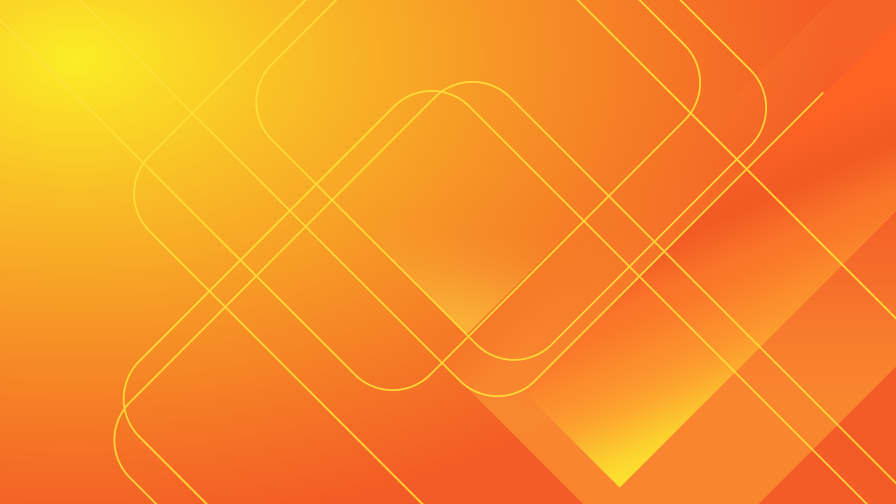
A Shadertoy shader for this background:

```glsl
const vec3 RED = vec3(0.95, 0.36, 0.14);
const vec3 AMBER = vec3(0.98, 0.55, 0.19);
const vec3 YELLOW = vec3(0.99, 0.88, 0.18);
const vec3 LINE = vec3(1.0, 0.88, 0.22);

float pixel;

// Antialiased step: 1 where the signed distance is positive
float inside(float d) {
    return clamp(d / pixel + 0.5, 0.0, 1.0);
}

float stroke(float d) {
    return inside(0.0018 - abs(d));
}

// Rounded box in diagonal coordinates, which are sqrt(2) longer than the canvas units
float roundedBox(vec2 q, vec2 low, vec2 high) {
    const float radius = 0.15;
    vec2 d = abs(q - 0.5 * (low + high)) - 0.5 * (high - low) + radius;
    return (length(max(d, 0.0)) + min(max(d.x, d.y), 0.0) - radius) * 0.7071;
}

vec3 backdrop(vec2 p) {
    float d = length((p - vec2(0.15, 0.116)) * vec2(1.0, 1.6));
    float green = max(0.93 - 0.44 * d + 0.04 * d * d, 0.36);
    return vec3(0.935 + 0.055 * green, green, 0.15);
}

// Tilted ramp from red through orange to a yellow tip
vec3 panelColor(vec2 p) {
    float s = dot(p, vec2(0.4, 0.91));
    vec3 c = mix(vec3(1.0, 0.39, 0.14), RED, smoothstep(0.84, 0.95, s));
    c = mix(c, vec3(0.98, 0.46, 0.16), smoothstep(0.96, 1.07, s));
    c = mix(c, vec3(0.99, 0.58, 0.18), smoothstep(1.05, 1.21, s));
    return mix(c, YELLOW, smoothstep(1.17, 1.38, s));
}

void mainImage(out vec4 fragColor, in vec2 fragCoord) {
    // Height units with y pointing down, plus the two diagonal axes
    pixel = 1.0 / iResolution.y;
    vec2 p = vec2(fragCoord.x, iResolution.y - fragCoord.y) * pixel;
    vec2 q = vec2(p.x - p.y, p.x + p.y);

    vec3 col = backdrop(p);

    // Pale corner of the central square
    float glow = inside(q.x - 0.262) * inside(1.59 - q.y);
    glow *= smoothstep(0.42, 0.69, p.y) * (1.0 - smoothstep(0.27, 0.85, q.x));
    col = mix(col, vec3(0.98, 0.71, 0.22), glow);

    // Faint sheet at the upper right
    float sheet = inside(q.y - 1.65) * (1.0 - smoothstep(0.0, 0.32, p.y));
    col += vec3(0.01, 0.03, 0.01) * sheet;

    // Wide amber sheet behind the bright panel
    float veil = inside(q.x - 0.157) * inside(2.505 - q.y);
    veil *= smoothstep(1.55, 1.75, q.y) * smoothstep(0.3, 0.85, p.y);
    col = mix(col, AMBER, 0.88 * veil);

    // Bright panel
    float panel = inside(q.x - 0.262) * inside(q.y - 1.819) * inside(2.197 - q.y);
    col = mix(col, panelColor(p), panel);

    // Thin rounded outlines; far limits lie off the canvas
    float lines = stroke((q.x - 1.146) * 0.7071);
    lines = max(lines, stroke(roundedBox(q, vec2(-0.039, -1.0), vec2(1.269, 1.597))));
    lines = max(lines, stroke(roundedBox(q, vec2(0.157, -1.0), vec2(3.0, 1.817))) * inside(1.45 - q.x));
    lines = max(lines, stroke(roundedBox(q, vec2(0.262, 0.667), vec2(1.35, 1.778))));
    lines = max(lines, stroke(roundedBox(q, vec2(-0.162, 0.606), vec2(3.0, 4.0))));
    lines = max(lines, stroke(roundedBox(q, vec2(-0.59, 0.993), vec2(0.72, 4.0))));
    lines = max(lines, stroke(roundedBox(q, vec2(-0.69, 1.056), vec2(0.819, 4.0))));
    col = mix(col, LINE, 0.9 * lines);

    fragColor = vec4(col, 1.0);
}
```
